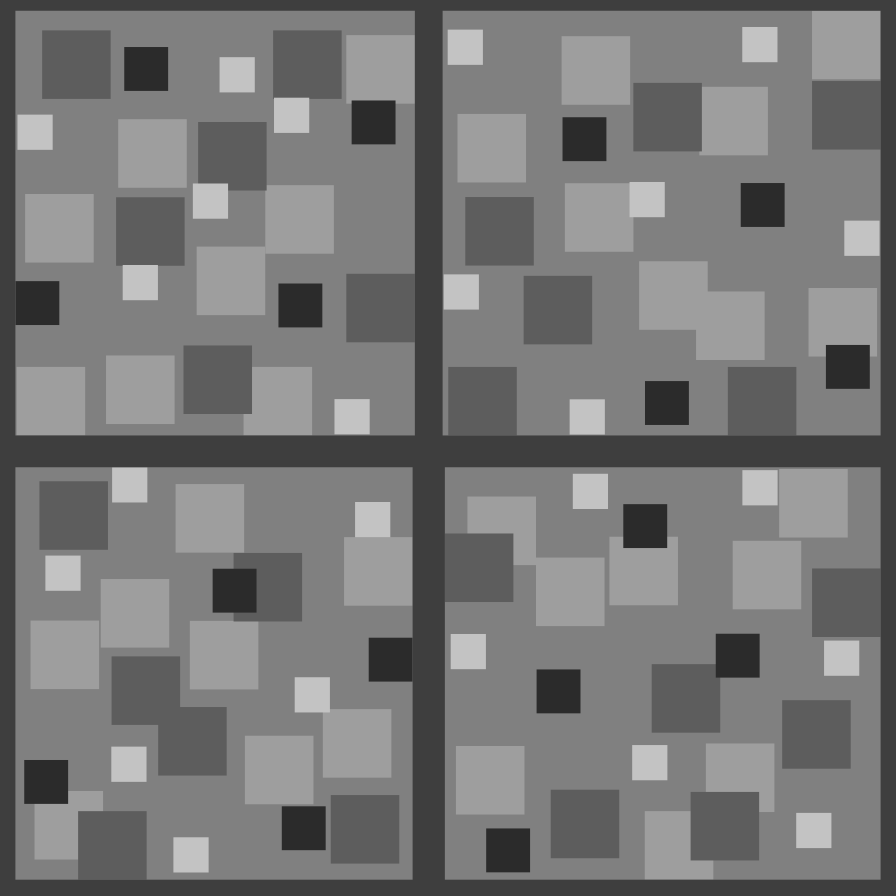
This pattern is drawn by a three.js fragment shader. Its source:

```glsl
// Four grey panels, two across and two down, in a dark uneven frame.
// Each scatters 24 flat squares over a jittered 5 by 5 grid, layered by kind:
// big light, big dark, small black, and smallest pale squares on top.
varying vec2 vUv;

float hash(vec2 p) {
  return fract(sin(dot(p, vec2(127.1, 311.7))) * 43758.5453);
}

// Coverage of an axis-aligned box with smoothed edges
float box(vec2 p, vec2 halfSize, vec2 pixel) {
  vec2 edge = clamp((halfSize - abs(p)) / pixel + 0.5, 0.0, 1.0);
  return edge.x * edge.y;
}

void main() {
  vec2 pixel = max(fwidth(vUv), vec2(1e-5));

  // Panel bounds; the upright gutter is slightly wider in the lower row
  vec2 side = step(vec2(0.4785, 0.496), vUv);
  float widen = 0.0025 * (1.0 - side.y);
  vec2 low = mix(vec2(0.0172, 0.0182), vec2(0.494 + widen, 0.514), side);
  vec2 high = mix(vec2(0.463 - widen, 0.4785), vec2(0.9828, 0.988), side);
  vec2 size = high - low;
  float panelId = side.x + 2.0 * side.y;

  vec3 color = vec3(0.502);

  // Visit the grid cells in a shuffled order, so rank decides kind and layer
  for (int i = 0; i < 24; i++) {
    float rank = float(i);
    float index = mod(5.0 * rank * rank + 7.0 * rank + 8.0 * panelId, 25.0);
    vec2 cell = vec2(mod(index, 5.0), floor((index + 0.5) / 5.0));

    float width = 0.0765;
    float shade = 0.62;
    if (i >= 8) shade = 0.365;
    if (i >= 14) { width = 0.049; shade = 0.17; }
    if (i >= 18) { width = 0.0393; shade = 0.765; }

    vec2 seed = vec2(rank + 1.0, panelId * 17.0 + 3.0);
    vec2 jitter = vec2(hash(seed), hash(seed + 41.3)) - 0.5;
    vec2 center = low + size * (cell + 0.5 + 0.65 * jitter) / 5.0;
    center = clamp(center, low + 0.5 * width, high - 0.5 * width);

    color = mix(color, vec3(shade), box(vUv - center, vec2(0.5 * width), pixel));
  }

  // Frame around and between the panels
  float panel = box(vUv - 0.5 * (low + high), 0.5 * size, pixel);
  gl_FragColor = vec4(mix(vec3(0.243), color, panel), 1.0);
}
```
